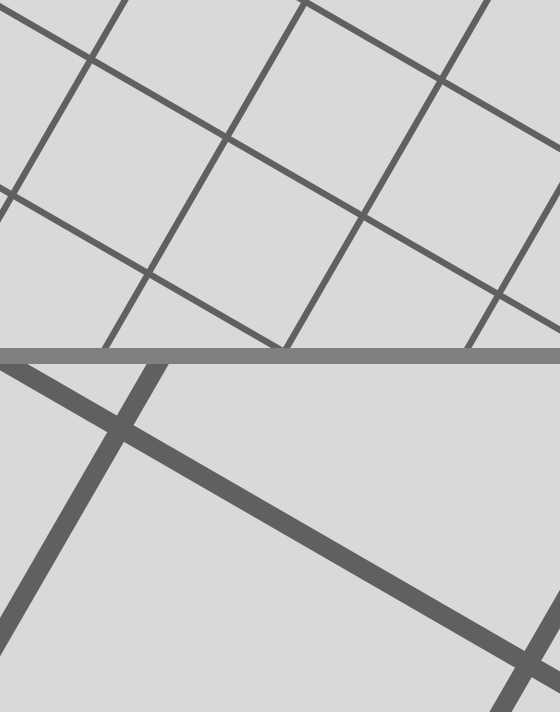
Top, the full canvas; bottom, a detail of the centre.
Reproduce this pattern procedurally as a Shadertoy shader.

```glsl
const vec3 TILE_COLOR = vec3(0.851);
const vec3 LINE_COLOR = vec3(0.376);
const float TILT = radians(30.0);
const float PITCH = 0.451;
const float LINE_WIDTH = 0.0184;
const vec2 CROSSING = vec2(-0.1529, 0.1047);

// Coordinates along the two tilted grid axes
vec2 toGridAxes(vec2 p, float angle) {
    float c = cos(angle), s = sin(angle);
    return vec2(c * p.x - s * p.y, s * p.x + c * p.y);
}

// Signed distance to the nearest line of a square grid
float gridDistance(vec2 p, float pitch, float width) {
    vec2 toLine = abs(p - pitch * round(p / pitch));
    return min(toLine.x, toLine.y) - 0.5 * width;
}

// Antialiased coverage of a shape from its signed distance
float coverage(float dist, float pixelSize) {
    return clamp(0.5 - dist / pixelSize, 0.0, 1.0);
}

void mainImage(out vec4 fragColor, in vec2 fragCoord) {
    // Centered position in canvas heights
    vec2 p = (fragCoord - 0.5 * iResolution.xy) / iResolution.y;
    vec2 gridPos = toGridAxes(p - CROSSING, TILT);

    float dist = gridDistance(gridPos, PITCH, LINE_WIDTH);
    float line = coverage(dist, 1.0 / iResolution.y);
    fragColor = vec4(mix(TILE_COLOR, LINE_COLOR, line), 1.0);
}
```
